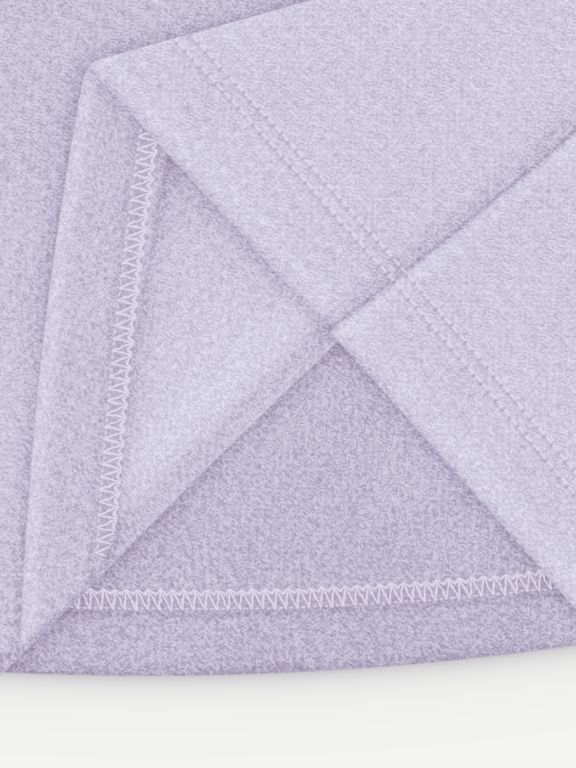
Reproduce this texture procedurally as a WebGL 2 fragment shader.

```glsl
#version 300 es
precision highp float;
// Folded lilac jersey on a pale floor: overlapping panels bounded by bowed lines,
// each shaded by distance to its edges, then sewn with dashes and overlock loops.
// Knit grain comes from layered value noise. Lengths are in canvas heights.
uniform vec2 u_resolution;
out vec4 fragColor;

const vec3 DEEP = vec3(0.59, 0.54, 0.65);
const vec3 LILAC = vec3(0.778, 0.755, 0.842);
const vec3 PALE = vec3(0.90, 0.895, 0.95);
const vec3 THREAD = vec3(0.91, 0.88, 0.95);
const vec3 FLOOR = vec3(0.953, 0.953, 0.945);
const vec3 FLOOR_SHADE = vec3(0.76, 0.75, 0.77);

float hash(vec2 p) {
  return fract(sin(dot(p, vec2(127.1, 311.7))) * 43758.5453);
}

float noise(vec2 p) {
  vec2 i = floor(p), f = fract(p);
  f = f * f * (3.0 - 2.0 * f);
  return mix(mix(hash(i), hash(i + vec2(1, 0)), f.x),
             mix(hash(i + vec2(0, 1)), hash(i + vec2(1, 1)), f.x), f.y);
}

// x: length along a-b, y: signed distance to the left of the bowed line
vec2 along(vec2 p, vec2 a, vec2 b, float bow) {
  float len = distance(a, b);
  vec2 d = (b - a) / len;
  float u = dot(p - a, d), t = clamp(u / len, 0.0, 1.0);
  return vec2(u, dot(p - a, vec2(-d.y, d.x)) - 4.0 * bow * t * (1.0 - t));
}

float cover(float d) { return smoothstep(-0.0018, 0.0018, d); }
float ridge(float d, float w) { return exp(-d * d / (w * w)); }
float falloff(float d, float w) { return exp(-max(d, 0.0) / w); }

float roundMax(float a, float b, float r) {
  float h = max(r - abs(a - b), 0.0) / r;
  return max(a, b) + h * h * r * 0.25;
}

float span(float x, float a, float b) {
  return smoothstep(a - 0.002, a + 0.002, x) * (1.0 - smoothstep(b - 0.002, b + 0.002, x));
}

vec3 cloth(float tone) {
  return tone < 0.5 ? mix(DEEP, LILAC, max(tone, -0.1) * 2.0)
                    : mix(LILAC, PALE, min(tone, 1.1) * 2.0 - 1.0);
}

vec2 turn(vec2 p, float angle) {
  float c = cos(angle), s = sin(angle);
  return mat2(c, -s, s, c) * p;
}

// Knit grain whose short strokes run at the given angle, centred on zero
float knit(vec2 p, float angle) {
  vec2 q = turn(p, angle);
  float fine = noise(turn(p, angle + 0.5) * 440.0) - 0.5;
  float strokes = noise(q * vec2(230.0, 400.0) + 17.0) - 0.5;
  float tufts = noise(turn(p, angle + 1.1) * 130.0 + 9.0) - 0.5;
  float clouds = noise(turn(p, 0.6) * 14.0 + 5.0) - 0.5;
  return 0.40 * fine + 0.26 * strokes + 0.06 * tufts + 0.05 * clouds;
}

// Running stitch: x is the thread, y the dent around it
vec2 runningStitch(vec2 q, float period) {
  float dash = abs(fract(q.x / period) - 0.5);
  float on = 1.0 - smoothstep(0.30, 0.42, dash);
  return vec2(on * ridge(q.y, 0.0020), ridge(q.y + 0.0025, 0.0034) * (1.0 - 0.6 * on));
}

// Overlock seam: x is the thread, y the shade between its loops
vec2 overlock(vec2 q, float period, float halfWidth, float len) {
  q += 0.0022 * (vec2(noise(q * 160.0), noise(q * 160.0 + 31.0)) - 0.5);
  float s = q.y / halfWidth;
  float phase = q.x / period + 0.15 * s;
  float zig = 4.0 * abs(fract(phase) - 0.5) - 1.0;
  float lace = ridge((s - zig) * period * 0.25, 0.0015);
  float loop = ridge(s - 0.80 - 0.20 * cos(6.2832 * phase), 0.17);
  float rail = ridge(s + 0.90, 0.13) * (0.55 + 0.35 * cos(12.5664 * phase));
  float inside = (1.0 - smoothstep(0.95, 1.2, abs(s))) * span(q.x, 0.0, len);
  float thread = max(lace, max(loop, rail));
  return vec2(thread, 1.0 - thread) * inside;
}

vec3 sew(vec3 col, vec2 stitch, float dent, float strength) {
  col = mix(col, DEEP, stitch.y * dent);
  return mix(col, THREAD, stitch.x * strength);
}

void main() {
  vec2 p = gl_FragCoord.xy / u_resolution * vec2(0.75, 1.0);

  // Panel boundaries
  float hem = along(p, vec2(0.0, 0.125), vec2(0.75, 0.160), -0.018).y;
  float roll = -along(p, vec2(0.443, 0.557), vec2(0.124, 0.242), -0.003).y;
  float leftFold = along(p, vec2(0.111, 0.915), vec2(0.026, 0.154), -0.015).y;
  float topFold = along(p, vec2(0.111, 0.918), vec2(0.404, 1.0), 0.0).y;
  float flap = along(p, vec2(0.111, 0.915), vec2(0.75, 0.206), 0.004).y;
  float bandSide = -along(p, vec2(0.221, 0.818), vec2(0.150, 0.290), -0.006).y;
  float bandFoot = -along(p, vec2(0.159, 0.297), vec2(0.013, 0.147), 0.008).y;
  float band = -roundMax(-bandSide, -bandFoot, 0.025);

  // Floor with the hem's contact shadow
  float contact = 0.65 * falloff(-hem, 0.012) + 0.22 * falloff(-hem, 0.035);
  vec3 col = mix(FLOOR, FLOOR_SHADE, contact);

  // Lower back panel and its overlocked hem
  vec2 q = along(p, vec2(0.092, 0.221), vec2(0.730, 0.247), -0.012);
  float tone = 0.43 + 0.06 * smoothstep(0.25, 0.5, p.y) - 0.28 * falloff(-roll, 0.014)
    - 0.26 * falloff(-flap, 0.012) - 0.24 * falloff(hem, 0.008) - 0.12 * ridge(q.y + 0.018, 0.006);
  vec3 lower = cloth(tone + knit(p, -0.55));
  lower = sew(lower, overlock(q, 0.0150, 0.0130, 0.638), 0.28, 0.78);
  col = mix(col, lower, cover(hem));

  // Middle panel with a rolled lower edge
  tone = 0.66 - 0.16 * ridge(roll - 0.020, 0.016) - 0.10 * falloff(roll, 0.005)
    + 0.06 * ridge(roll - 0.065, 0.030) - 0.26 * falloff(-flap, 0.012)
    - 0.24 * falloff(-band, 0.012) - 0.16 * smoothstep(0.55, 0.82, p.y);
  col = mix(col, cloth(tone + knit(p, -0.65)), cover(roll));

  // Turned hem band with its seam
  q = along(p, vec2(0.195, 0.831), vec2(0.137, 0.271), -0.006);
  tone = 0.54 + 0.18 * ridge(leftFold - 0.010, 0.012) - 0.18 * falloff(-flap, 0.014)
    - 0.16 * falloff(band, 0.005) - 0.10 * ridge(q.y + 0.018, 0.006);
  vec3 turned = cloth(tone + knit(p, -0.9));
  turned = sew(turned, overlock(q, 0.0165, 0.0130, 0.56), 0.28, 0.78);
  col = mix(col, turned, cover(min(band, leftFold)));

  // Back panel behind the folds, with a short hem stitch
  float outside = roundMax(-leftFold, topFold, 0.022);
  tone = 0.53 + 0.07 * smoothstep(0.95, 0.4, p.y) - 0.28 * falloff(outside, 0.012);
  vec3 back = cloth(tone + knit(p, -0.6));
  back = sew(back, runningStitch(vec2(p.x, p.y - 0.252), 0.011), 0.2, 0.5);
  col = mix(col, back, cover(min(outside, p.y - 0.150)));

  // Front flap: cross seam, then twin rows of stitching
  float seam = along(p, vec2(0.430, 0.573), vec2(0.75, 0.831), -0.004).y;
  tone = 0.635 + 0.08 * ridge(flap - 0.022, 0.020) - 0.22 * falloff(flap, 0.006)
    + 0.08 * falloff(-topFold, 0.012) - 0.26 * ridge(seam, 0.0035)
    - 0.14 * ridge(seam - 0.010, 0.014) + 0.10 * ridge(seam + 0.014, 0.010);
  vec3 front = cloth(tone + knit(p, -0.5));
  q = along(p, vec2(0.232, 0.945), vec2(0.75, 0.355), 0.006);
  for (int i = 0; i < 2; i++) {
    vec2 row = q - vec2(0.004, 0.019) * float(i);
    front = sew(front, runningStitch(row, 0.0145) * smoothstep(-0.01, 0.0, q.x), 0.38, 0.72);
  }
  col = mix(col, front, cover(-roundMax(-flap, topFold, 0.008)) * (1.0 - cover(outside)));

  fragColor = vec4(clamp(col, 0.0, 1.0), 1.0);
}
```
